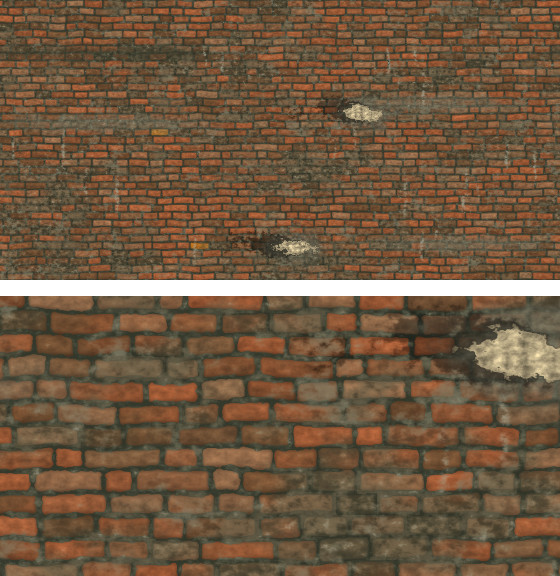
Top, the full canvas; bottom, a detail of the centre.
A WebGL 2 fragment shader for this texture:

```glsl
#version 300 es
precision highp float;
// Weathered brick wall: 37 courses of uneven, rough-edged bricks in dark mortar.
// Joints are jittered per brick; periodic gradient noise adds grain, soot, smears,
// lime runs and broken render, so the whole wall tiles in both directions.

uniform vec2 u_resolution;
out vec4 outColor;

const float ROWS = 37.0;           // courses over the height
const float COLS = 31.0;           // mean bricks per course
const float ASPECT = 2.0;          // wall width over height
const float JOINT_JITTER = 0.56;   // variation in brick length
const float HALF_JOINT = 0.09;     // half mortar width, in course heights
const float CORNER = 0.16;         // brick corner radius, in course heights
const float OCHRE_SHARE = 0.003;
const int RUNS = 20;               // lime runs

const vec3 MORTAR_DARK = vec3(0.20, 0.22, 0.17);
const vec3 MORTAR_PALE = vec3(0.40, 0.39, 0.31);
const vec3 BRICK_BROWN = vec3(0.43, 0.30, 0.19);
const vec3 BRICK_RUST = vec3(0.63, 0.355, 0.21);
const vec3 BRICK_TAN = vec3(0.55, 0.42, 0.30);
const vec3 BRICK_OCHRE = vec3(0.76, 0.46, 0.14);
const vec3 SOOT_DARK = vec3(0.23, 0.24, 0.18);
const vec3 SOOT_PALE = vec3(0.38, 0.35, 0.265);
const vec3 CEMENT = vec3(0.43, 0.42, 0.345);
const vec3 LIME = vec3(0.62, 0.61, 0.53);
const vec3 RENDER = vec3(0.70, 0.64, 0.50);

// Smears: centre x, centre y, half length. Render patches: centre.
const vec3 SMEARS[4] = vec3[](vec3(0.40, 0.81, 0.55), vec3(0.35, 0.56, 0.40),
                              vec3(1.55, 0.63, 0.35), vec3(1.65, 0.13, 0.35));
const vec2 PATCHES[2] = vec2[](vec2(1.30, 0.596), vec2(1.055, 0.115));

vec3 hash3(vec2 cell, float seed) {
    uvec3 v = uvec3(ivec3(vec3(cell, seed))) * 1664525u + 1013904223u;
    for (int i = 0; i < 2; i++) {
        v.x += v.y * v.z;
        v.y += v.z * v.x;
        v.z += v.x * v.y;
        v ^= v >> 16u;
    }
    return vec3(v >> 8u) / 16777216.0;
}

float gradientDot(vec2 cell, vec2 offset, vec2 period) {
    float angle = 6.2832 * hash3(mod(cell, period), 7.0).x;
    return dot(vec2(cos(angle), sin(angle)), offset);
}

// Gradient noise on the unit wall, repeating after freq cells.
float noise(vec2 uv, vec2 freq) {
    vec2 p = uv * freq, i = floor(p), f = p - i;
    vec2 w = f * f * f * (f * (f * 6.0 - 15.0) + 10.0);
    vec2 e = vec2(1.0, 0.0);
    return mix(mix(gradientDot(i, f, freq), gradientDot(i + e, f - e, freq), w.x),
               mix(gradientDot(i + e.yx, f - e.yx, freq), gradientDot(i + 1.0, f - 1.0, freq), w.x), w.y);
}

float fbm(vec2 uv, vec2 freq) {
    float sum = 0.0, gain = 0.6;
    for (int i = 0; i < 4; i++) {
        sum += gain * noise(uv, freq);
        freq *= 2.0;
        gain *= 0.55;
    }
    return sum;
}

float jointX(float i, float row) {
    return i + JOINT_JITTER * (hash3(vec2(mod(i, COLS), row), 1.0).x - 0.5);
}

// Shortest offset on the repeating wall, in canvas heights.
vec2 wrapOffset(vec2 d) {
    vec2 size = vec2(ASPECT, 1.0);
    return d - size * round(d / size);
}

void main() {
    vec2 uv = gl_FragCoord.xy / u_resolution;
    vec2 p = uv * vec2(ASPECT, 1.0);
    float aa = 0.75 * ROWS / u_resolution.y;
    float grain = fbm(uv, vec2(120.0, 80.0));
    float blotch = fbm(uv, vec2(26.0, 18.0));
    float weather = fbm(uv, vec2(5.0, 6.0));

    // Find the course, then the brick between two jittered joints
    float y = uv.y * ROWS + 0.25 * noise(uv, vec2(24.0, 12.0));
    float row = mod(floor(y), ROWS);
    float x = uv.x * COLS + 0.5 * mod(row, 2.0) + 0.4 * hash3(vec2(row, 0.0), 2.0).x;
    float i = floor(x);
    if (x < jointX(i, row)) i -= 1.0;
    else if (x > jointX(i + 1.0, row)) i += 1.0;
    float left = jointX(i, row), right = jointX(i + 1.0, row);
    vec3 rnd = hash3(vec2(mod(i, COLS), row), 3.0);
    vec3 rnd2 = hash3(vec2(mod(i, COLS), row), 4.0);

    // Rough rounded box, measured in course heights
    float unitX = ASPECT * ROWS / COLS;
    vec2 local = vec2((x - 0.5 * (left + right)) * unitX, fract(y) - 0.5);
    vec2 halfSize = vec2(0.5 * (right - left) * unitX, 0.5) - HALF_JOINT - 0.05 * rnd2.xy;
    vec2 q = abs(local) - halfSize + CORNER;
    float dist = length(max(q, 0.0)) + min(max(q.x, q.y), 0.0) - CORNER + 0.22 * grain + 0.12 * blotch;
    float brick = 1.0 - smoothstep(-aa, aa, dist);

    // Brick face and mortar
    vec3 face = mix(BRICK_BROWN, BRICK_RUST, smoothstep(0.0, 0.7, rnd.x + 0.5 * blotch));
    face = mix(face, BRICK_TAN, 0.8 * smoothstep(0.55, 0.95, rnd.y));
    face = mix(face, BRICK_OCHRE, step(rnd2.z, OCHRE_SHARE));
    face *= (0.92 + 0.16 * rnd.z) * (1.0 + 0.45 * grain + 0.16 * local.y);
    face *= mix(0.85, 1.0, smoothstep(0.0, 0.14, -dist));
    vec3 mortar = mix(MORTAR_DARK, MORTAR_PALE, smoothstep(-0.25, 0.6, grain + 0.8 * blotch + 0.4 * weather));
    vec3 color = mix(mortar, face, brick);

    // Soot by area and by brick, then long horizontal smears
    float soot = smoothstep(-0.10, 0.45, weather + 0.6 * blotch + 0.55 * (rnd2.x - 0.5));
    float ash = smoothstep(-0.30, 0.25, grain + 0.7 * blotch + 0.5 * (rnd2.y - 0.5));
    vec3 sootColor = mix(SOOT_DARK, SOOT_PALE, ash) * mix(0.88, 1.06, brick);
    color = mix(color, sootColor * (1.0 + 0.3 * grain), 0.8 * soot);
    for (int k = 0; k < 4; k++) {
        vec2 d = wrapOffset(p - SMEARS[k].xy) / vec2(SMEARS[k].z, 0.035);
        float smear = 1.0 - smoothstep(0.3, 1.2, length(d) + 0.9 * blotch);
        vec3 tint = k == 0 ? SOOT_DARK : CEMENT;
        color = mix(color, tint * (1.0 + 0.5 * grain), 0.65 * smear);
    }

    // Lime bloom, specks and vertical runs
    float bloom = smoothstep(0.12, 0.50, fbm(uv.yx, vec2(14.0, 22.0)) + 0.5 * grain);
    color = mix(color, CEMENT * 1.12, 0.6 * bloom);
    float lime = 0.6 * smoothstep(0.33, 0.55, grain + 0.25 * weather);
    for (int k = 0; k < RUNS; k++) {
        vec3 h = hash3(vec2(float(k), 5.0), 6.0);
        vec2 d = wrapOffset(p - h.xy * vec2(ASPECT, 1.0));
        d.x += 0.014 * blotch;
        float run = 1.0 - smoothstep(0.001, 0.009, abs(d.x));
        run *= 1.0 - smoothstep(0.4, 1.0, abs(d.y) / mix(0.04, 0.10, h.z));
        lime = max(lime, run * smoothstep(-0.25, 0.3, grain + 0.5 * blotch));
    }
    color = mix(color, LIME, 0.75 * lime);

    // Broken render: cement halo, shadowed rim, ragged cream core
    for (int k = 0; k < 2; k++) {
        vec2 d = wrapOffset(p - PATCHES[k]);
        float halo = length(d / vec2(0.12, 0.065)) + 0.8 * blotch;
        float core = length((d + vec2(0.0, 0.1 * d.x)) / vec2(0.072, 0.026)) + 1.3 * blotch + 0.9 * grain;
        color = mix(color, CEMENT * (0.85 + 0.6 * grain), 0.85 * (1.0 - smoothstep(0.6, 1.1, halo)));
        color *= 1.0 - 0.35 * (1.0 - smoothstep(0.9, 1.4, core + 8.0 * d.x));
        color = mix(color, RENDER * (1.0 + 0.9 * grain), 1.0 - smoothstep(0.8, 1.0, core));
    }
    outColor = vec4(clamp(color, 0.0, 1.0), 1.0);
}
```
